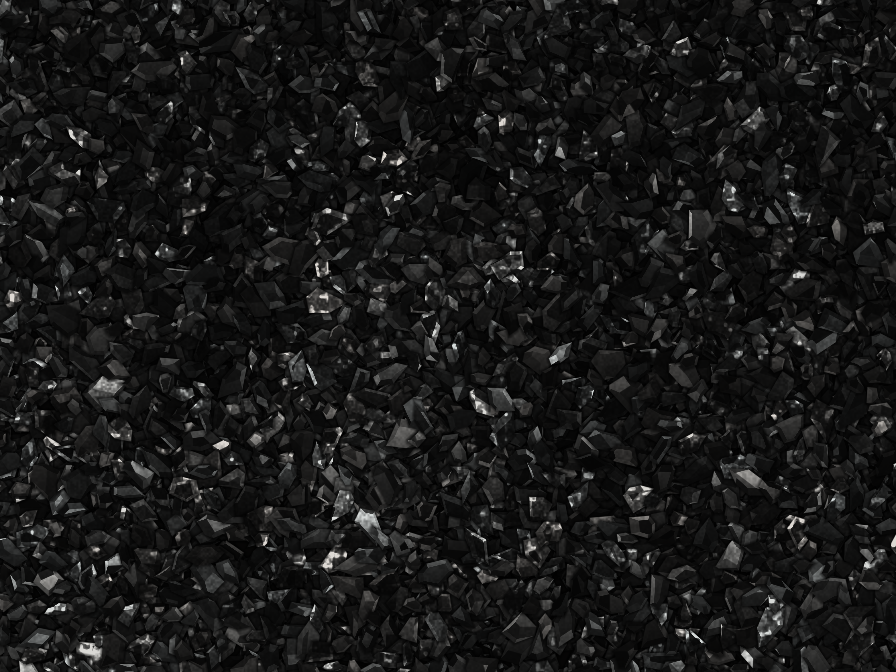
This texture is drawn by a WebGL 1 fragment shader. Its source:

```glsl
precision highp float;
// A bed of crushed black mineral chips with a few bright glinting faces.
// Layers of random convex polygons are painted from deep to near; each chip
// is split into flat facets whose brightness follows a log-normal spread.

uniform vec2 u_resolution;

vec3 hash3(vec3 p) {
  p = fract(p * vec3(0.1031, 0.1030, 0.0973));
  p += dot(p, p.yxz + 33.33);
  return fract((p.xxy + p.yxx) * p.zyx);
}

// Roughly normal random value: zero mean, unit deviation
float bell(vec3 seed) {
  return 2.0 * (dot(hash3(seed), vec3(1.0)) - 1.5);
}

float noise(vec2 p) {
  vec2 cell = floor(p), f = fract(p);
  f = f * f * (3.0 - 2.0 * f);
  float a = hash3(vec3(cell, 7.0)).x;
  float b = hash3(vec3(cell + vec2(1.0, 0.0), 7.0)).x;
  float c = hash3(vec3(cell + vec2(0.0, 1.0), 7.0)).x;
  float d = hash3(vec3(cell + vec2(1.0, 1.0), 7.0)).x;
  return mix(mix(a, b, f.x), mix(c, d, f.x), f.y);
}

mat2 turn(float a) {
  return mat2(cos(a), sin(a), -sin(a), cos(a));
}

// Faceted chip: x is the signed distance to its outline, y the facet tone
vec2 chip(vec2 p, vec3 seed, float radius) {
  float outline = -1.0;
  float height = 0.4 * radius;
  float tone = bell(seed + vec3(0.0, 0.0, 15.0)) - 0.2;
  for (int i = 0; i < 6; i++) {
    float k = float(i);
    vec3 h = hash3(seed + vec3(0.0, 0.0, k + 2.0));
    float a = (k + 0.9 * h.x) * 1.0472;
    float inset = radius * (0.6 + 0.5 * h.y) - dot(p, vec2(cos(a), sin(a)));
    float slope = inset * (0.4 + 1.8 * h.z);
    float side = bell(seed + vec3(0.0, 0.0, k + 9.0)) + 0.35 * sin(a);
    outline = max(outline, -inset);
    tone = mix(tone, side, smoothstep(-0.0006, 0.0006, height - slope));
    height = min(height, slope);
  }
  return vec2(outline, tone);
}

void main() {
  vec2 uv = gl_FragCoord.xy / u_resolution.y;

  // Broad uneven light, strongest at the lower left
  float light = 0.7 * (noise(uv * 3.5 + 4.0) - 0.5)
              - 0.5 * (uv.y - 0.5) - 0.2 * (uv.x - 0.67);
  // Fine surface grit, shared by all chips
  float grit = noise(uv * 330.0) + 0.6 * noise(uv * 170.0 + 31.0) - 0.8;

  vec3 color = vec3(0.022, 0.021, 0.019);

  for (int layer = 0; layer < 5; layer++) {
    float depth = 4.0 - float(layer);
    // Each layer has its own turned and shifted grid
    mat2 frame = turn(0.6 + 1.3 * depth);
    vec2 g = frame * uv / 0.034 + 90.0 + 13.7 * depth;

    for (int y = -1; y <= 1; y++) {
      for (int x = -1; x <= 1; x++) {
        vec2 cell = floor(g) + vec2(float(x), float(y));
        vec3 seed = vec3(cell, 20.0 * depth);
        vec3 place = hash3(seed);
        vec3 kind = hash3(seed + vec3(0.0, 0.0, 1.0));
        vec2 q = (g - cell - 0.15 - 0.7 * place.xy) * 0.034;
        if (dot(q, q) > 0.0016) continue;

        // Back to screen axes, then a random turn and stretch
        q = q * frame;
        vec2 local = turn(6.2832 * place.z) * q;
        local *= vec2(0.85, 1.1 + 0.5 * kind.y);
        float radius = 0.011 + 0.013 * kind.x * kind.x + 0.005 * kind.y;
        vec2 shape = chip(local, seed, radius);

        // Facet tone, grit and rare wet-looking glints
        float rough = 0.25 + 0.8 * kind.z * kind.z;
        float glint = step(0.78, kind.z)
                    * smoothstep(0.6, 0.85, noise(uv * 130.0 + 50.0 * kind.xy));
        float tone = 0.62 * shape.y + 0.45 * bell(seed + vec3(0.0, 0.0, 17.0))
                   + rough * grit + 1.3 * glint + light
                   + 0.3 * q.y / radius - 0.13 * depth;
        float value = min(0.012 + 0.072 * exp(tone), 0.85);
        vec3 tint = mix(vec3(1.03, 1.0, 0.97), vec3(0.97, 1.0, 1.0), kind.y);

        // Contact shadow below the chip, then the chip itself
        color *= mix(0.45, 1.0, smoothstep(0.0, 0.006, shape.x));
        color = mix(color, value * tint, smoothstep(0.001, -0.001, shape.x));
      }
    }
  }
  gl_FragColor = vec4(color, 1.0);
}
```
